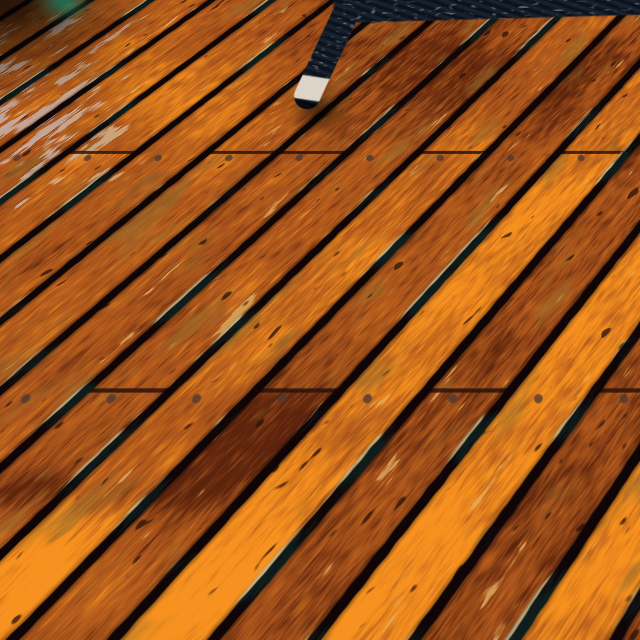
A three.js fragment shader for this texture:

```glsl
varying vec2 vUv;

vec2 gradientAt(vec2 cell) {
  vec2 k = vec2(dot(cell, vec2(127.1, 311.7)), dot(cell, vec2(269.5, 183.3)));
  return 2.0 * fract(sin(k) * 43758.5) - 1.0;
}

float noise(vec2 p) {
  vec2 i = floor(p), f = fract(p);
  vec2 u = f * f * (3.0 - 2.0 * f), e = vec2(1.0, 0.0);
  float low = mix(dot(gradientAt(i), f), dot(gradientAt(i + e), f - e), u.x);
  float high = mix(dot(gradientAt(i + e.yx), f - e.yx), dot(gradientAt(i + 1.0), f - 1.0), u.x);
  return mix(low, high, u.y);
}

float fbm(vec2 p) {
  float sum = 0.0, amp = 0.65;
  for (int i = 0; i < 4; i++) {
    sum += amp * noise(p);
    p = p * 2.03 + 7.1;
    amp *= 0.55;
  }
  return sum;
}

float blob(vec2 p, vec2 center, vec2 radius) {
  vec2 d = (p - center) / radius;
  return exp(-dot(d, d));
}

float segmentDistance(vec2 p, vec2 a, vec2 b) {
  vec2 ab = b - a;
  return length(p - a - ab * clamp(dot(p - a, ab) / dot(ab, ab), 0.0, 1.0));
}

vec3 woodColor(float tone) {
  vec3 c = mix(vec3(0.36, 0.14, 0.05), vec3(0.68, 0.34, 0.11), smoothstep(0.0, 0.5, tone));
  return mix(c, vec3(0.97, 0.57, 0.12), smoothstep(0.42, 0.95, tone));
}

void main() {
  vec2 p = vUv;

  // Perspective board coordinates, one unit per board width
  vec2 vanish = vec2(2.48, 2.523);
  float depth = vanish.y - p.y;
  float across = (vanish.x + (p.x - vanish.x) * vanish.y / depth - 0.0195) / 0.157;
  float along = 50.0 / depth;
  float id = floor(across), f = fract(across);
  float odd = mod(id, 2.0);

  // Staggered butt joints split boards into pieces
  float hasNear = 1.0 - odd;
  float hasFar = 1.0 - mod(id + step(-3.5, id), 2.0);
  float piece = hasNear * step(23.44, along) + hasFar * step(28.39, along);
  vec2 seed = vec2(id * 5.37, id * 3.71 + piece * 13.3);
  vec2 g = vec2(across, along) + seed;

  // Grain and stains
  float streaks = noise(g * vec2(13.0, 1.3));
  float fine = noise(g * vec2(32.0, 4.5));
  float stain = fbm(g * vec2(1.6, 0.7));
  float tone = 0.47 + 0.32 * (odd - 0.5) * smoothstep(-3.5, -0.5, id);
  tone += 0.08 * gradientAt(seed).x + 0.28 * streaks + 0.3 * fine + 0.4 * stain;

  // Broad light and shade over the deck
  tone += 0.34 * blob(p, vec2(0.08, 0.08), vec2(0.3, 0.11));
  tone += 0.2 * blob(p, vec2(0.55, 0.1), vec2(0.4, 0.2)) * odd;
  tone += 0.33 * blob(p, vec2(0.28, 0.86), vec2(0.16, 0.1));
  tone += 0.12 * blob(p, vec2(0.85, 0.6), vec2(0.35, 0.25));
  tone -= 0.25 * blob(p, vec2(0.1, 0.235), vec2(0.25, 0.035));
  tone -= 0.22 * blob(p, vec2(0.42, 0.33), vec2(0.12, 0.06));
  tone -= 0.3 * blob(p, vec2(0.72, 0.9), vec2(0.25, 0.12));
  vec3 color = woodColor(tone);

  // Khaki weathering, pale flakes and dark pits
  float faded = fbm(g * vec2(2.2, 0.7) + 19.0) + 0.12 * blob(p, vec2(0.1, 0.55), vec2(0.3, 0.25));
  color = mix(color, vec3(0.58, 0.42, 0.17), 0.55 * smoothstep(0.1, 0.38, faded));
  float wornArea = 0.36 * blob(p, vec2(0.06, 0.84), vec2(0.17, 0.15))
    + 0.3 * blob(p, vec2(0.36, 0.54), vec2(0.06, 0.045))
    + 0.28 * blob(p, vec2(0.42, 0.79), vec2(0.05, 0.04))
    + 0.15 * blob(p, vec2(0.72, 0.15), vec2(0.25, 0.2));
  float flakes = fbm(g * vec2(5.0, 1.1) + 43.0) + 0.2 * fine + wornArea;
  vec3 bareWood = mix(vec3(0.87, 0.67, 0.38), vec3(0.8, 0.73, 0.72), smoothstep(0.3, 0.0, p.x - 0.3 * p.y + 0.2));
  color = mix(color, bareWood, 0.8 * smoothstep(0.31, 0.45, flakes));
  float pits = noise(g * vec2(9.0, 4.0) + 71.0) + 0.5 * stain;
  color = mix(color, vec3(0.16, 0.07, 0.03), 0.75 * smoothstep(0.38, 0.55, pits));

  // Joints and one screw per board on each joist
  float jointNear = hasNear * smoothstep(0.055, 0.02, abs(along - 23.44));
  float jointFar = hasFar * smoothstep(0.055, 0.02, abs(along - 28.39));
  color = mix(color, vec3(0.16, 0.07, 0.04), 0.85 * max(jointNear, jointFar));
  float joist = along < 26.0 ? 23.3 : 28.25;
  float screw = length(vec2(f - 0.4 + 0.5 * (along - joist), (along - joist) * 0.65));
  color = mix(color, vec3(0.3, 0.22, 0.2), 0.8 * smoothstep(0.065, 0.035, screw));

  // Board edges, glints and dark gaps
  float edge = min(f, 1.0 - f) + 0.018 * noise(vec2(across * 3.0, along * 5.0));
  color *= mix(0.55, 1.0, smoothstep(0.04, 0.14, edge));
  float glint = smoothstep(0.05, 0.3, noise(vec2(floor(across + 0.5) * 7.3, along * 0.9)) + 0.25 * fine);
  float rim = smoothstep(0.87, 0.92, f) * smoothstep(0.965, 0.935, f);
  color = mix(color, vec3(0.8, 0.78, 0.62), 0.75 * rim * glint);
  vec3 gapColor = mix(vec3(0.06, 0.02, 0.025), vec3(0.06, 0.11, 0.11), glint);
  color = mix(color, gapColor, smoothstep(0.078, 0.05, edge));

  // Dim far corner with a green accent
  color *= 1.0 - 0.75 * blob(p, vec2(0.0, 1.0), vec2(0.14, 0.1));
  color = mix(color, vec3(0.1, 0.45, 0.35), 0.85 * blob(p, vec2(0.1, 0.998), vec2(0.03, 0.022)));

  // Woven seat and leg with a white cap
  float legDistance = segmentDistance(p, vec2(0.48, 0.85), vec2(0.55, 1.0));
  color *= 1.0 - 0.55 * blob(p, vec2(0.5, 0.825), vec2(0.035, 0.025));
  float seat = smoothstep(-0.002, 0.002, p.y - 0.965 - 0.027 * (p.x - 0.56)) * smoothstep(0.518, 0.525, p.x);
  float furniture = max(seat, smoothstep(0.022, 0.019, legDistance));
  float weave = 0.5 + 0.5 * sin(500.0 * p.y + 170.0 * p.x);
  float threads = smoothstep(0.1, 0.5, noise(p * vec2(90.0, 220.0)));
  vec3 fabric = vec3(0.045, 0.065, 0.1) + vec3(0.05, 0.07, 0.09) * weave + 0.3 * threads;
  float capY = p.y + 0.15 * (p.x - 0.48);
  float cap = smoothstep(0.842, 0.846, capY) * smoothstep(0.884, 0.88, capY);
  fabric = mix(fabric, vec3(0.86, 0.83, 0.78), cap);
  fabric *= mix(0.35, 1.0, smoothstep(0.838, 0.844, capY));
  color = mix(color, fabric, furniture);

  gl_FragColor = vec4(clamp(color, 0.0, 1.0), 1.0);
}
```
